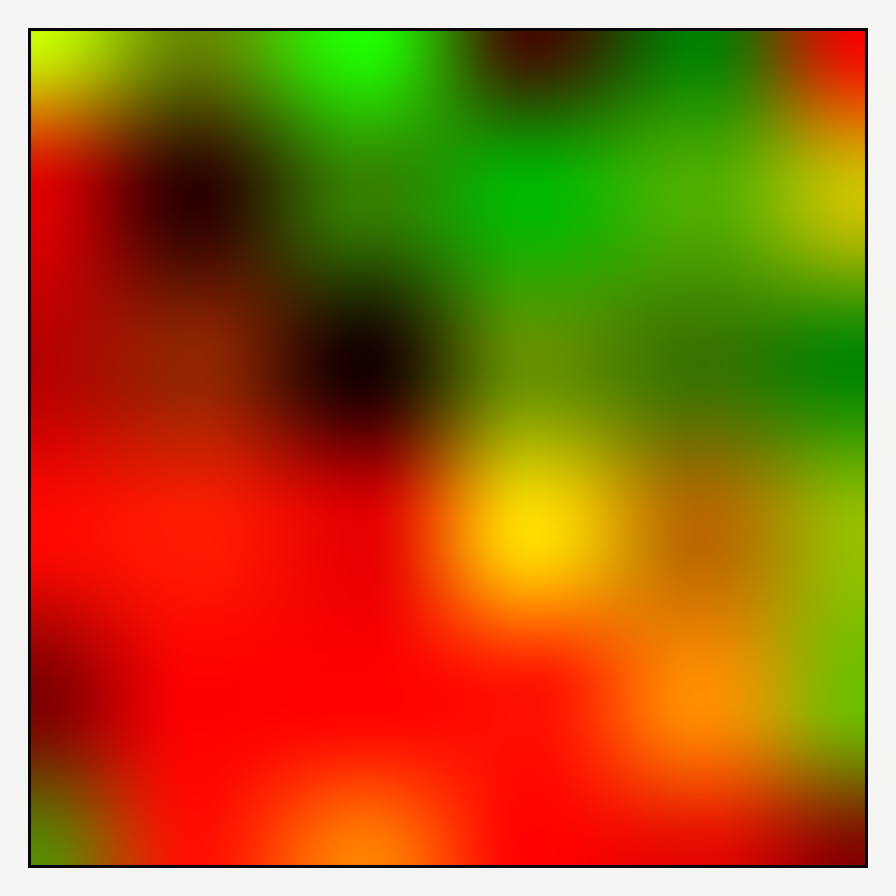
Write a WebGL 1 fragment shader that draws this background.

```glsl
precision highp float;

uniform vec2 u_resolution;

const float CELLS = 5.0;              // noise cells along each side of the panel
const float PANEL_HALF = 0.46875;     // half width of the panel with its frame
const float FRAME_WIDTH = 0.0035;
const float PRIME = 37.0;             // one more than the number of lattice nodes
const float RED_GAIN = 1.3;
const float RED_BASE = 0.3;
const float RED_RISE = -0.6;          // red fades towards the top
const float GREEN_GAIN = 1.4;
const float GREEN_BASE = -0.62;
const float GREEN_RISE = 0.4;         // green grows towards the top
const vec3 PAPER = vec3(0.957, 0.957, 0.953);
const vec3 FRAME = vec3(0.04, 0.02, 0.02);

float modPrime(float n) {
    return floor(mod(n + 0.5, PRIME));
}

// Power permutations modulo a prime: every node gets a different, evenly spread value.
float hashFifth(float n) {
    float square = modPrime(n * n);
    return modPrime(modPrime(square * square) * n) / PRIME;
}

float hashSeventh(float n) {
    float square = modPrime(n * n);
    float fourth = modPrime(square * square);
    return modPrime(modPrime(fourth * square) * n) / PRIME;
}

// Red and green strength at one lattice node.
vec2 nodeColor(vec2 node) {
    float rowStart = node.y * (CELLS + 1.0) + 1.0;
    float height = node.y / CELLS;
    float red = RED_GAIN * hashFifth(rowStart + node.x) + RED_BASE + RED_RISE * height;
    float green = GREEN_GAIN * hashSeventh(rowStart + CELLS - node.x)
                + GREEN_BASE + GREEN_RISE * height;
    return clamp(vec2(red, green), 0.0, 1.0);
}

// Smoothly interpolated two-channel value noise.
vec2 colorNoise(vec2 p) {
    vec2 cell = min(floor(p), CELLS - 1.0);
    vec2 t = smoothstep(0.0, 1.0, p - cell);
    vec2 bottom = mix(nodeColor(cell), nodeColor(cell + vec2(1.0, 0.0)), t.x);
    vec2 top = mix(nodeColor(cell + vec2(0.0, 1.0)), nodeColor(cell + 1.0), t.x);
    return mix(bottom, top, t.y);
}

void main() {
    float side = min(u_resolution.x, u_resolution.y);
    vec2 centered = (gl_FragCoord.xy - 0.5 * u_resolution) / side;
    float pixel = 1.0 / side;

    // Panel filled with noise
    vec2 panelUv = clamp(centered / (2.0 * PANEL_HALF) + 0.5, 0.0, 1.0);
    vec3 color = vec3(colorNoise(panelUv * CELLS), 0.0);

    // Thin frame and surrounding paper
    float edge = max(abs(centered.x), abs(centered.y)) - PANEL_HALF;
    float inFrame = smoothstep(-0.5 * pixel, 0.5 * pixel, edge + FRAME_WIDTH);
    float inPaper = smoothstep(-0.5 * pixel, 0.5 * pixel, edge);
    color = mix(color, FRAME, inFrame);
    color = mix(color, PAPER, inPaper);

    gl_FragColor = vec4(color, 1.0);
}
```
